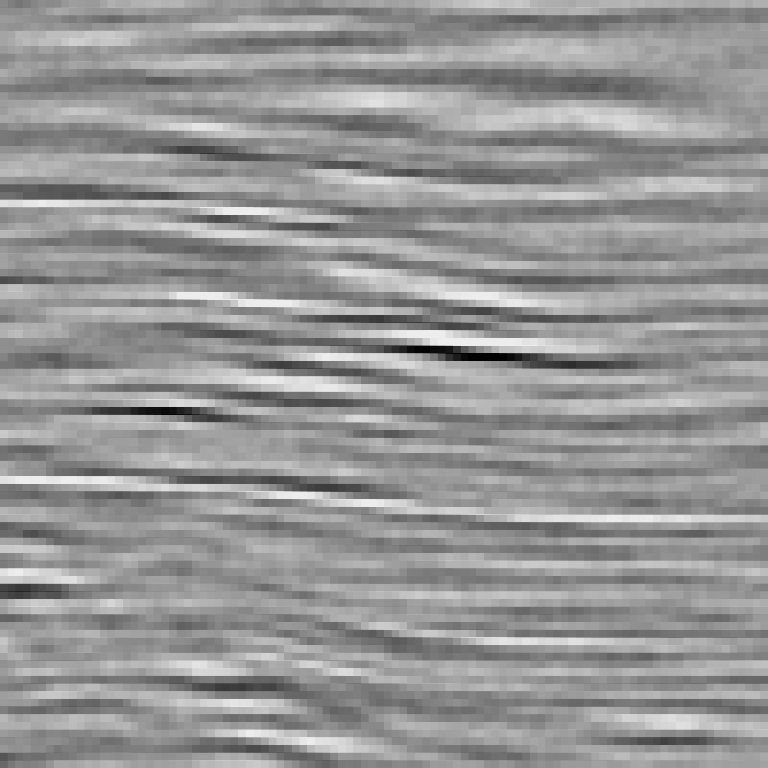
Give the GLSL for this texture, as a Shadertoy shader.

```glsl
// Draws a coarse grey seismic section: thin layered reflectors that sag gently to the right.

const float CELLS = 100.0;         // blocks per canvas side
const float MEAN_GREY = 0.587;
const float CONTRAST = 1.0;
const float SAG = 0.040;           // drop of the layers from left to right
const float SAG_GROWTH = 0.02;     // extra drop towards the bottom
const float TOP_RISE = 0.015;      // layers near the top climb instead
const float WARP = 0.010;          // waviness of the layers
const float WAVELET_WIDTH = 0.0075;
const float BED_OFFSET = 0.62;     // lattice shift that turns noise into paired beds

// Each reflector: layer depth, centre x, half length, strength (negative is dark)
const int REFLECTOR_COUNT = 9;
const vec4 REFLECTORS[REFLECTOR_COUNT] = vec4[](
    vec4(0.736, 0.15, 0.36, 0.30),
    vec4(0.622, 0.38, 0.60, 0.35),
    vec4(0.469, 0.20, 0.10, -0.42),
    vec4(0.375, 0.50, 0.70, 0.35),
    vec4(0.220, 0.80, 0.42, 0.34),
    vec4(0.155, 0.40, 0.22, 0.26),
    vec4(0.150, 0.06, 0.12, 0.28),
    vec4(0.807, 0.37, 0.24, -0.28),
    vec4(0.577, 0.60, 0.16, -0.30)
);

// Unit gradient from an integer hash of the lattice point
vec2 gradientAt(ivec2 lattice) {
    uvec2 q = uvec2(lattice) * uvec2(1597334673u, 3812015801u);
    uint h = (q.x ^ q.y) * 1597334673u;
    h = (h ^ (h >> 15)) * 2246822519u;
    h ^= h >> 13;
    float angle = 6.28319 * float(h & 65535u) / 65536.0;
    return vec2(cos(angle), sin(angle));
}

float gradientNoise(vec2 p) {
    vec2 base = floor(p);
    vec2 f = p - base;
    ivec2 i = ivec2(base);
    vec2 fade = f * f * f * (f * (f * 6.0 - 15.0) + 10.0);
    float a = dot(gradientAt(i), f);
    float b = dot(gradientAt(i + ivec2(1, 0)), f - vec2(1.0, 0.0));
    float c = dot(gradientAt(i + ivec2(0, 1)), f - vec2(0.0, 1.0));
    float d = dot(gradientAt(i + ivec2(1, 1)), f - vec2(1.0, 1.0));
    return mix(mix(a, b, fade.x), mix(c, d, fade.x), fade.y);
}

// Noise minus a raised copy: alternating light and dark beds without broad patches
float bedNoise(vec2 p) {
    return gradientNoise(p) - gradientNoise(p + vec2(0.0, BED_OFFSET));
}

// Snaps to block centres, blending across about one pixel at the edges
vec2 snapToBlocks(vec2 uv) {
    vec2 pixel = CELLS / iResolution.xy;
    vec2 p = uv * CELLS + 0.5 * pixel;
    vec2 edge = smoothstep(vec2(0.0), max(min(pixel, 1.0), 0.001), fract(p));
    return (floor(p) - 0.5 + edge) / CELLS;
}

// How disturbed the strata are: most in the lower left
float disturbance(vec2 p) {
    return (1.0 - smoothstep(0.3, 0.6, p.x)) * (1.0 - smoothstep(0.2, 0.42, p.y));
}

// Height of a point in the unfolded stack of layers
float layerDepth(vec2 p) {
    float drop = mix(SAG + SAG_GROWTH * (1.0 - p.y), -TOP_RISE, smoothstep(0.78, 0.98, p.y));
    float fold = drop * smoothstep(0.08, 0.8, p.x);
    float wave = gradientNoise(p * vec2(5.0, 4.0) + 31.7);
    return p.y + fold + WARP * wave * mix(0.6, 1.8, disturbance(p));
}

// Ricker wavelet: bright core between two darker flanks
float wavelet(float t) {
    return (1.0 - t * t) * exp(-0.5 * t * t);
}

float reflectors(float x, float depth) {
    float sum = 0.0;
    for (int i = 0; i < REFLECTOR_COUNT; i++) {
        vec4 r = REFLECTORS[i];
        float along = (x - r.y) / r.z;
        float flicker = 1.0 + 0.5 * gradientNoise(vec2(x * 9.0, float(i) * 7.3));
        sum += r.w * exp(-along * along) * flicker * wavelet((depth - r.x) / WAVELET_WIDTH);
    }
    return sum;
}

// Fine bedding: stretched noise at several lengths
float bedding(vec2 p, float depth) {
    float rough = disturbance(p);
    float longBeds = bedNoise(vec2(p.x * 2.3 + 4.3, depth * 37.0 + 0.4));
    float midBeds = bedNoise(vec2(p.x * 5.0 + 17.1, depth * 43.0 + 90.2));
    float shortBeds = bedNoise(vec2(p.x * 11.0 + 53.6, depth * 35.0 + 170.7));
    float grain = gradientNoise(p * vec2(43.0, 73.0) + 211.3);
    float strength = 1.0 + 0.8 * gradientNoise(vec2(p.x * 2.0, depth * 7.0) + 70.5);
    strength *= mix(1.08, 0.75, smoothstep(0.75, 0.95, p.y));
    return strength * (0.28 * longBeds + 0.19 * midBeds + mix(0.09, 0.19, rough) * shortBeds)
        + 0.09 * grain;
}

void mainImage(out vec4 fragColor, in vec2 fragCoord) {
    vec2 p = snapToBlocks(fragCoord / iResolution.xy);
    float depth = layerDepth(p);
    float signal = bedding(p, depth) + reflectors(p.x, depth);
    float grey = MEAN_GREY + CONTRAST * signal;
    fragColor = vec4(vec3(clamp(grey, 0.0, 0.93)), 1.0);
}
```
